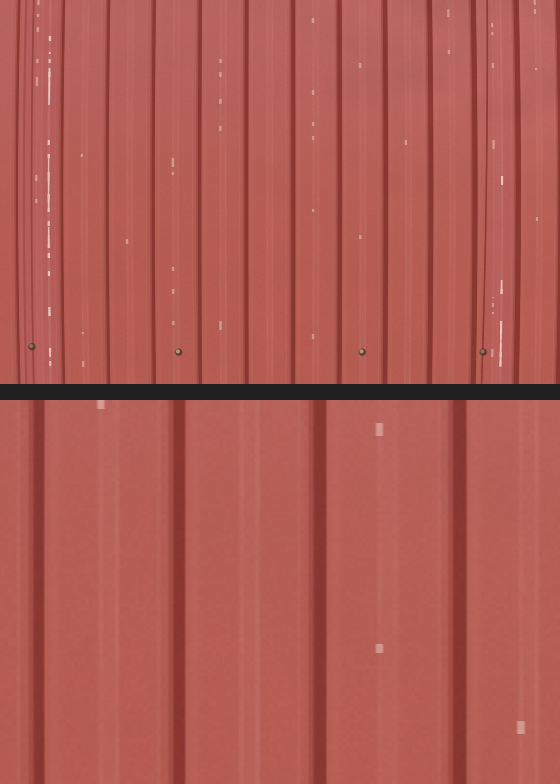
Top, the full canvas; bottom, a detail of the centre.
This texture is drawn by a WebGL 2 fragment shader. Its source:

```glsl
#version 300 es
precision highp float;
// Painted red corrugated metal wall: twelve upright ribs with dark grooves,
// slightly bowed. A warped rib coordinate gives the profile of each rib; two
// overlapping seams, chipped paint, rusty screws and faint stains go on top.
uniform vec2 u_resolution;
out vec4 outColor;

const float PI = 3.14159265;
const float RIBS = 12.0;
const float FIRST_GROOVE = 0.034;          // x of groove 0
const float SPAN = 0.963;                  // x distance from groove 0 to 12
const float BOW = 0.009;                   // sideways bulge at mid height
const vec2 GROOVE_HALF = vec2(0.032, 0.072); // left and right, in ribs
const float LEFT_SEAM = 0.0;               // rib numbers holding a seam
const float RIGHT_SEAM = 10.0;
const vec4 SCREW_X = vec4(0.057, 0.319, 0.647, 0.863);
const float SCREW_Y = 0.083;
const float SCREW_RADIUS = 0.0095;

const vec3 PAINT_LOW = vec3(0.71, 0.36, 0.32);
const vec3 PAINT_HIGH = vec3(0.715, 0.385, 0.365);
const vec3 PAINT_LIGHT = vec3(0.77, 0.46, 0.43);
const vec3 SEAM_PINK = vec3(0.71, 0.36, 0.37);
const vec3 GROOVE = vec3(0.54, 0.215, 0.195);
const vec3 GROOVE_EDGE = vec3(0.62, 0.28, 0.25);
const vec3 CHIP = vec3(0.93, 0.80, 0.76);
const vec3 SCREW_DARK = vec3(0.33, 0.21, 0.16);
const vec3 SCREW_LIGHT = vec3(0.72, 0.62, 0.50);

float hash(vec2 p) {
  p = fract(p * vec2(0.1031, 0.1137));
  p += dot(p, p.yx + 33.33);
  return fract((p.x + p.y) * p.x * 47.3);
}

// Layered sines, about -1 to 1
float stains(vec2 p) {
  float sum = 0.0, gain = 0.5;
  for (int i = 0; i < 4; i++) {
    sum += gain * sin(p.x + 1.7 * sin(p.y)) * sin(p.y + 1.3 * sin(p.x * 0.8));
    p = mat2(1.5, 1.1, -1.1, 1.5) * p + 2.3;
    gain *= 0.55;
  }
  return sum;
}

float stripe(float d, float halfWidth, float soft) {
  return 1.0 - smoothstep(halfWidth - soft, halfWidth + soft, abs(d));
}

// Undo the bow and the uneven spacing, so grooves fall on whole numbers
float ribCoordinate(vec2 uv) {
  float height = 2.0 * uv.y - 1.0;
  float x = uv.x - BOW * (uv.x - 0.5) * (1.0 - height * height);
  float base = (x - FIRST_GROOVE) / SPAN;
  float t = base;
  for (int i = 0; i < 3; i++)
    t = base - 0.0078 * sin(PI * t) + 0.0052 * sin(2.0 * PI * t);
  return t * RIBS;
}

// Broken flakes of bare metal along an upright line
float chips(float d, float y, float seed, float amount) {
  float row = floor(y * 85.0);
  float run = hash(vec2(floor(y * 22.0), seed));
  float flake = hash(vec2(row, seed + 7.0));
  return stripe(d, 0.012 + 0.016 * flake, 0.014) * step(1.0 - amount, 0.5 * (run + flake));
}

void main() {
  vec2 uv = gl_FragCoord.xy / u_resolution;
  vec2 p = vec2(uv.x * u_resolution.x / u_resolution.y, uv.y);
  float rib = ribCoordinate(uv);
  float id = floor(rib), f = fract(rib);
  float soft = max(0.6 * RIBS / (SPAN * u_resolution.x), 0.012);
  float vary = hash(vec2(id + 3.0, 5.0));
  float leftSeam = stripe(id - LEFT_SEAM, 0.5, 0.1);
  float rightSeam = stripe(id - RIGHT_SEAM, 0.5, 0.1);

  // Paint, pinker and paler toward the top right
  vec3 color = mix(PAINT_LOW, PAINT_HIGH, smoothstep(0.25, 1.0, uv.y));
  color = mix(color, PAINT_LIGHT, 0.22 * uv.y * smoothstep(0.3, 1.0, uv.x));
  color = mix(color, SEAM_PINK, 0.6 * leftSeam + 0.35 * rightSeam * step(0.3, f));

  // Rib profile: flanks, raised centre and its two pale creases
  float streak = 0.7 + 0.3 * sin(uv.y * 17.0 + id * 4.1) * sin(uv.y * 41.0 + id);
  float crease = 0.44 + 0.02 * (vary - 0.5);
  float pale = 0.16 * stripe(f - 0.5, 0.07, 0.03);
  pale += 0.32 * streak * stripe(f - crease, 0.016, soft);
  pale += (0.18 + 0.25 * vary) * streak * stripe(f - crease - 0.115, 0.016, soft);
  pale += 0.22 * stripe(f - 0.86, 0.012, soft) + 0.15 * stripe(f - 0.12, 0.03, 0.03);
  color = mix(color, PAINT_LIGHT, pale);
  color *= 1.0 - 0.025 * smoothstep(0.84, 0.90, f);

  // Overlapping sheet edges and their worn paint
  float lapX = 0.33 - 0.13 * rightSeam * (1.0 - uv.y);
  float lap = stripe(f - lapX, 0.02, soft) * (0.65 * leftSeam + 0.9 * rightSeam);
  lap += 0.4 * leftSeam * stripe(f - 0.16, 0.025, soft);
  color = mix(color, GROOVE, lap);
  float wornX = 0.71 - 0.08 * rightSeam;
  color = mix(color, PAINT_LIGHT, 0.5 * (leftSeam + rightSeam) * stripe(f - wornX, 0.028, soft));
  float wornLeft = 0.42 + 0.32 * exp(-pow((uv.y - 0.56) / 0.14, 2.0));
  float wornRight = 0.42 * (1.0 - smoothstep(0.5, 0.62, uv.y));
  color = mix(color, CHIP, 0.9 * chips(f - wornX, uv.y, id, leftSeam * wornLeft + rightSeam * wornRight));
  color = mix(color, CHIP, 0.5 * chips(f - crease, uv.y, id + 20.0, 0.16));

  // Dark grooves, wider toward the right
  float d = rib - round(rib);
  float halfWidth = mix(GROOVE_HALF.x, GROOVE_HALF.y, clamp(rib / RIBS, 0.0, 1.0));
  color = mix(color, GROOVE_EDGE, 0.75 * stripe(d + 0.01, halfWidth + 0.012, soft));
  color = mix(color, GROOVE, stripe(d - 0.006, halfWidth - 0.008, soft));

  // Faint stains and grain
  float patchy = smoothstep(0.45, 0.75, uv.x) * smoothstep(0.4, 0.7, uv.y);
  color *= 1.0 + (0.012 + 0.025 * patchy) * stains(p * vec2(9.0, 13.0));
  color *= 1.0 + 0.022 * (hash(floor(p * 300.0)) - 0.5);

  // Rusty screws with a lit head
  for (int i = 0; i < 4; i++) {
    vec2 q = p - vec2(SCREW_X[i] * p.x / uv.x, SCREW_Y + (i == 0 ? 0.014 : 0.0));
    float edge = 0.8 / u_resolution.y;
    float lit = (i == 1 || i == 2) ? 0.95 : 0.55;
    color = mix(color, SCREW_DARK, 0.85 * stripe(length(q), SCREW_RADIUS, edge));
    color = mix(color, SCREW_LIGHT, lit * stripe(length(q + vec2(0.002, -0.002)), SCREW_RADIUS * 0.55, edge));
  }
  outColor = vec4(clamp(color, 0.0, 1.0), 1.0);
}
```
